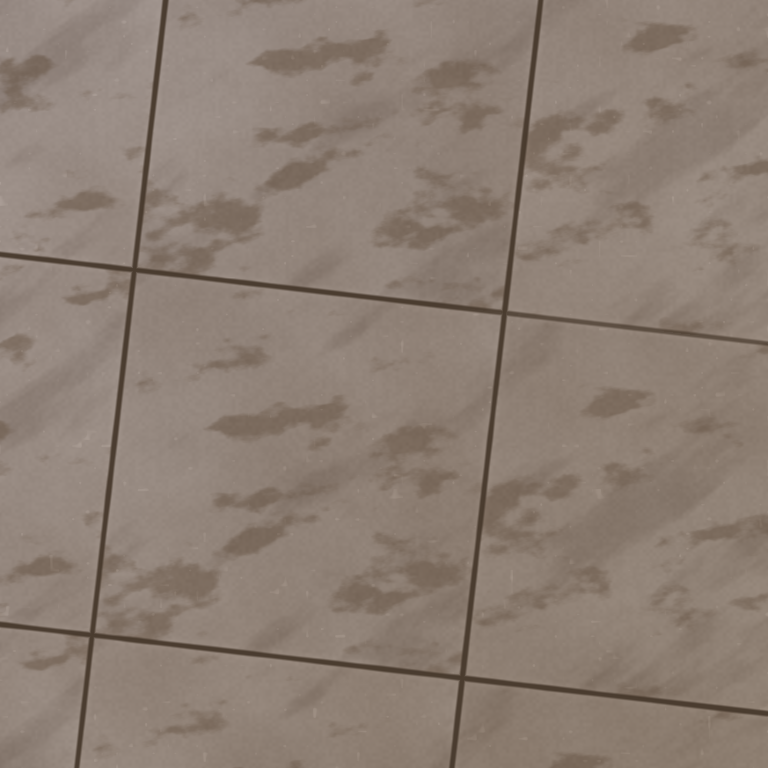
Give the GLSL for this texture, as a Shadertoy shader.

```glsl
const vec2 TILE_RIGHT = vec2(0.482, -0.056);
const vec2 TILE_UP = vec2(0.055, 0.4755);
const vec2 TILE_CORNER = vec2(0.120, 0.173);
const float TILE_SIZE = 0.482;
const float GROUT_HALF_WIDTH = 0.0034;

const vec3 COOL_STONE = vec3(0.615, 0.567, 0.545);
const vec3 WARM_STONE = vec3(0.535, 0.472, 0.410);
const vec3 SMUDGE_BROWN = vec3(0.425, 0.355, 0.295);
const vec3 GROUT_DARK = vec3(0.275, 0.220, 0.170);

float hash(vec2 p) {
    return fract(sin(dot(p, vec2(127.1, 311.7))) * 43758.5453);
}

float noise(vec2 p) {
    vec2 i = floor(p);
    vec2 f = fract(p);
    f = f * f * (3.0 - 2.0 * f);
    float low = mix(hash(i), hash(i + vec2(1, 0)), f.x);
    float high = mix(hash(i + vec2(0, 1)), hash(i + vec2(1, 1)), f.x);
    return mix(low, high, f.y);
}

float fbm(vec2 p) {
    float sum = 0.0;
    float weight = 0.5;
    for (int i = 0; i < 4; i++) {
        sum += weight * noise(p);
        p = mat2(1.6, 1.2, -1.2, 1.6) * p + 7.3;
        weight *= 0.5;
    }
    return sum / 0.9375;
}

// Coordinates along and across a direction, scaled separately
vec2 stretched(vec2 p, float angle, vec2 scale) {
    float c = cos(angle);
    float s = sin(angle);
    return vec2(c * p.x + s * p.y, c * p.y - s * p.x) * scale;
}

// Printed stone: cloudy tone, slanted veins and ragged brown smudges
vec3 stone(vec2 p, vec2 seed, vec3 base) {
    float cloud = fbm(p * 3.0 + seed);
    float vein = fbm(stretched(p, 0.75, vec2(3.0, 11.0)) + seed);
    float patches = fbm(stretched(p, 0.30, vec2(4.5, 10.0)) + seed + 31.0);
    float ragged = fbm(stretched(p, 0.25, vec2(18.0, 32.0)) + seed + 57.0);

    vec3 color = base + (cloud - 0.5) * vec3(0.07, 0.08, 0.09);
    color -= smoothstep(0.50, 0.80, vein) * vec3(0.050, 0.052, 0.053);
    float smudge = smoothstep(0.59, 0.77, patches + 0.35 * (ragged - 0.5));
    return mix(color, SMUDGE_BROWN, 0.60 * smudge);
}

// Soft line centred on distance zero
float lineMask(float dist, float halfWidth, float blur) {
    return 1.0 - smoothstep(halfWidth - blur, halfWidth + blur, dist);
}

void mainImage(out vec4 fragColor, in vec2 fragCoord) {
    vec2 uv = fragCoord / iResolution.xy;
    vec2 grid = inverse(mat2(TILE_RIGHT, TILE_UP)) * (uv - TILE_CORNER);
    vec2 cell = floor(grid);
    vec2 local = fract(grid);

    // Cool light at the upper left, warmer toward the lower right
    float warmth = clamp(0.43 + 0.40 * uv.x - 0.35 * uv.y, 0.0, 1.0);
    vec3 base = mix(COOL_STONE, WARM_STONE, warmth);
    base += 0.012 * (hash(cell + 4.0) - 0.5);

    // Tiles in one column share a print, with slight local wear
    vec2 seed = 40.0 * vec2(hash(vec2(cell.x, 3.0)), hash(vec2(cell.x, 9.0)));
    vec3 color = stone(local, seed, base);
    color += 0.035 * (fbm(uv * 9.0 + 80.0) - 0.5);

    // Fine grain and sparse pale flecks
    color += 0.022 * (noise(uv * 230.0) - 0.5);
    color += 0.045 * smoothstep(0.90, 1.0, noise(uv * 105.0 + 13.0));

    // Grout, slightly uneven and paler along the upper right row
    vec2 edge = abs(grid - round(grid)) * TILE_SIZE;
    float blur = max(0.0020, 0.8 / iResolution.y);
    float width = GROUT_HALF_WIDTH * (0.88 + 0.24 * noise(uv * 28.0));
    float fade = smoothstep(0.55, 0.75, uv.x) * smoothstep(0.30, 0.45, uv.y);
    float upright = lineMask(edge.x, width, blur);
    float level = lineMask(edge.y, width * (1.0 - 0.15 * fade), blur);
    float grout = max(upright, level * (1.0 - 0.25 * fade));

    // Pale bevel beside the joints
    float bevel = lineMask(min(edge.x, edge.y), 0.008, 0.004);
    color += 0.018 * bevel;
    color = mix(color, GROUT_DARK, 0.95 * grout);

    fragColor = vec4(color, 1.0);
}
```
